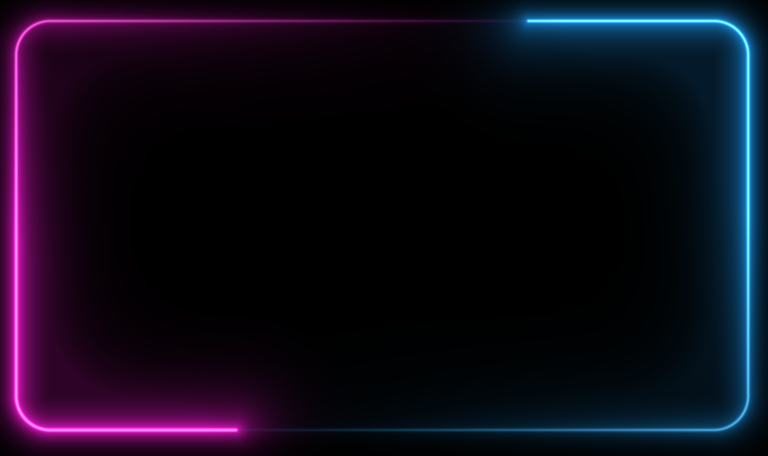
Write a WebGL 2 fragment shader that draws this background.

```glsl
#version 300 es
precision highp float;

uniform vec2 u_resolution;
out vec4 fragColor;

const vec2 HALF_SIZE = vec2(0.8026, 0.4485);
const float RADIUS = 0.075;

// Rounded box distance, with the inner corner creases softened
float frameDistance(vec2 p) {
    vec2 q = abs(p) - HALF_SIZE + RADIUS;
    float crease = max(0.2 - abs(q.x - q.y), 0.0) / 0.2;
    float inner = max(q.x, q.y) + crease * crease * 0.05;
    return length(max(q, 0.0)) + min(inner, 0.0) - RADIUS;
}

// Half of the frame: bright tip at the bottom, round the left, fading along the top
vec3 neonTube(vec2 p, vec3 tint, vec3 hot) {
    float signedDist = frameDistance(p);
    float d = abs(signedDist);
    vec2 tip = vec2(-0.321, -HALF_SIZE.y);
    if (p.x > tip.x && p.y < 0.0) d = length(p - tip);

    float along = p.x + p.y + HALF_SIZE.x + HALF_SIZE.y;
    float strength = 1.0 - clamp((along - 0.42) / 1.6, 0.0, 1.0);

    // Wide haze and tight halo, dimmer outside the frame
    float haze = 0.56 * exp(-d / 0.07) * exp(-18.0 * max(signedDist, 0.0));
    float halo = 0.5 * exp(-d / 0.013);
    float glow = max(haze - 0.008, 0.0) * pow(strength, 1.3) + halo * pow(strength, 1.6);

    // Thin core, white-hot where the tube is strong
    float core = exp(-d * d / 0.000011) * pow(strength, 0.6);
    return tint * glow + mix(tint * 0.6, hot, strength) * core;
}

void main() {
    vec2 p = gl_FragCoord.xy / u_resolution.y;
    p -= vec2(0.5 * u_resolution.x / u_resolution.y - 0.004, 0.5055);

    // The blue tube is the pink one turned by half a circle
    vec3 color = neonTube(p, vec3(0.95, 0.08, 0.82), vec3(0.55, 0.5, 0.5));
    color += neonTube(-p, vec3(0.09, 0.55, 0.88), vec3(0.4, 0.5, 0.45));

    fragColor = vec4(min(color, 1.0), 1.0);
}
```
